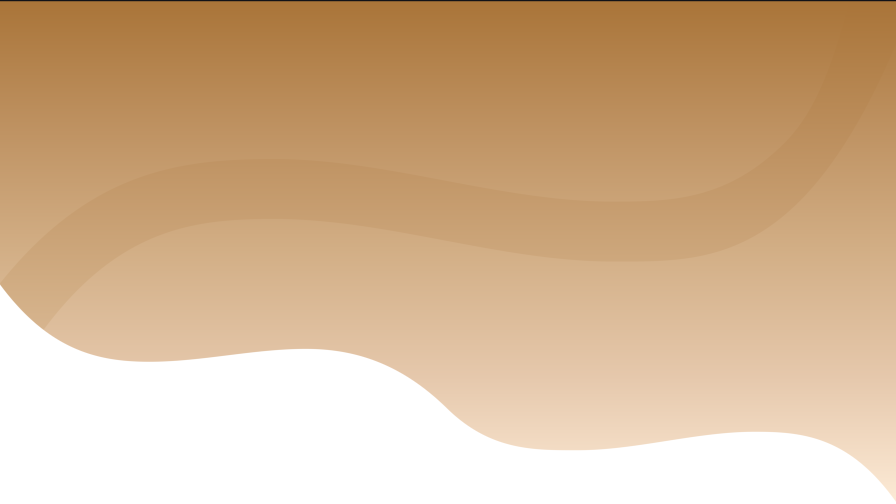
This background is drawn by a WebGL 1 fragment shader. Its source:

```glsl
precision highp float;

uniform vec2 u_resolution;

// The canvas is measured as 16 by 9 units, y pointing up.
const vec2 CANVAS = vec2(16.0, 9.0);
const float TOP_LINE = 0.022;
const float RIBBON_SHADE = 0.85;

const vec3 BROWN = vec3(0.663, 0.455, 0.220);
const vec3 CARAMEL = vec3(0.745, 0.570, 0.380);
const vec3 TAN = vec3(0.825, 0.685, 0.525);
const vec3 SAND = vec3(0.900, 0.785, 0.675);
const vec3 CREAM = vec3(0.990, 0.920, 0.840);
const vec3 WHITE = vec3(1.0);
const vec3 LINE_COLOR = vec3(0.07, 0.07, 0.09);

// Curve knots: x, height, slope.
const vec3 WAVE_0 = vec3(0.0, 3.92, -1.35);
const vec3 WAVE_1 = vec3(2.67, 2.54, 0.0);
const vec3 WAVE_2 = vec3(5.46, 2.77, 0.0);
const vec3 WAVE_3 = vec3(7.98, 1.71, -0.98);
const vec3 WAVE_4 = vec3(10.31, 0.96, 0.0);
const vec3 WAVE_5 = vec3(13.48, 1.29, 0.0);
const vec3 WAVE_6 = vec3(16.0, 0.04, -1.4);

const vec3 UPPER_0 = vec3(0.0, 3.94, 1.25);
const vec3 UPPER_1 = vec3(4.90, 6.16, 0.0);
const vec3 UPPER_2 = vec3(10.94, 5.40, 0.0);
const vec3 UPPER_3 = vec3(13.75, 6.21, 0.85);
const vec3 UPPER_4 = vec3(15.17, 9.0, 4.0);

const vec3 LOWER_0 = vec3(0.77, 3.10, 1.35);
const vec3 LOWER_1 = vec3(4.90, 5.09, 0.0);
const vec3 LOWER_2 = vec3(10.94, 4.33, 0.0);
const vec3 LOWER_3 = vec3(16.0, 8.21, 2.35);

// Cubic Hermite span, straight beyond its knots: returns height and slope.
vec2 span(vec3 a, vec3 b, float x) {
  float width = b.x - a.x;
  float t = clamp((x - a.x) / width, 0.0, 1.0);
  float rise = b.y - a.y;
  float c1 = a.z * width;
  float c2 = 3.0 * rise - (2.0 * a.z + b.z) * width;
  float c3 = (a.z + b.z) * width - 2.0 * rise;
  float slope = (c1 + t * (2.0 * c2 + 3.0 * t * c3)) / width;
  float height = a.y + t * (c1 + t * (c2 + t * c3));
  return vec2(height + slope * (x - a.x - t * width), slope);
}

vec2 waveEdge(float x) {
  if (x < WAVE_1.x) return span(WAVE_0, WAVE_1, x);
  if (x < WAVE_2.x) return span(WAVE_1, WAVE_2, x);
  if (x < WAVE_3.x) return span(WAVE_2, WAVE_3, x);
  if (x < WAVE_4.x) return span(WAVE_3, WAVE_4, x);
  if (x < WAVE_5.x) return span(WAVE_4, WAVE_5, x);
  return span(WAVE_5, WAVE_6, x);
}

vec2 ribbonUpper(float x) {
  if (x < UPPER_1.x) return span(UPPER_0, UPPER_1, x);
  if (x < UPPER_2.x) return span(UPPER_1, UPPER_2, x);
  if (x < UPPER_3.x) return span(UPPER_2, UPPER_3, x);
  return span(UPPER_3, UPPER_4, x);
}

vec2 ribbonLower(float x) {
  if (x < LOWER_1.x) return span(LOWER_0, LOWER_1, x);
  if (x < LOWER_2.x) return span(LOWER_1, LOWER_2, x);
  return span(LOWER_2, LOWER_3, x);
}

// Smoothed coverage of the area below an edge.
float below(vec2 edge, float y, float pixel) {
  float dist = (y - edge.x) / sqrt(1.0 + edge.y * edge.y);
  return 1.0 - smoothstep(-0.7 * pixel, 0.7 * pixel, dist);
}

// Vertical gradient, depth running from 0 at the top to 1 at the bottom.
vec3 gradient(float depth) {
  float s = depth * 4.0;
  vec3 color = mix(BROWN, CARAMEL, clamp(s, 0.0, 1.0));
  color = mix(color, TAN, clamp(s - 1.0, 0.0, 1.0));
  color = mix(color, SAND, clamp(s - 2.0, 0.0, 1.0));
  return mix(color, CREAM, clamp(s - 3.0, 0.0, 1.0));
}

void main() {
  vec2 p = gl_FragCoord.xy / u_resolution * CANVAS;
  float pixel = CANVAS.y / u_resolution.y;
  float depth = 1.0 - p.y / CANVAS.y;

  // Backdrop and its darker ribbon
  vec3 color = gradient(depth);
  float ribbon = below(ribbonUpper(p.x), p.y, pixel)
               * (1.0 - below(ribbonLower(p.x), p.y, pixel));
  color = mix(color, gradient(depth * RIBBON_SHADE), ribbon);

  // White wave along the bottom
  color = mix(color, WHITE, below(waveEdge(p.x), p.y, pixel));

  // Thin dark line along the top
  float line = clamp((p.y - CANVAS.y + TOP_LINE) / pixel + 0.5, 0.0, 1.0);
  color = mix(color, LINE_COLOR, line);

  gl_FragColor = vec4(color, 1.0);
}
```
